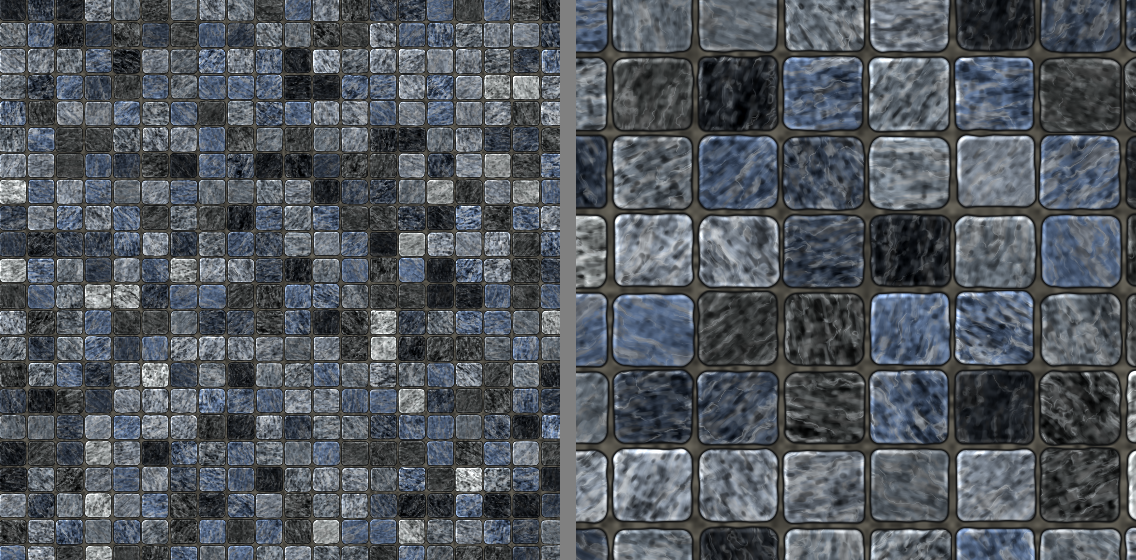
Left, the full canvas; right, a detail of the centre.
A WebGL 2 fragment shader for this texture:

```glsl
#version 300 es
precision highp float;
// Mosaic of small tumbled stone tiles in blue, slate and charcoal with recessed grout.
uniform vec2 u_resolution;
out vec4 fragColor;

const vec2 REPEATS = vec2(19.64, 21.42);     // tiles across and down
const vec2 GRID_SHIFT = vec2(0.054, 0.417);  // phase of the grid at the lower left
const float GAP = 0.0040;                    // grout width, canvas units
const float CORNER = 0.0068;                 // tile corner radius
const float WOBBLE = 0.0012;                 // unevenness of tile size and outline
const float RIM = 0.0034;                    // width of the worn edge
const float SHADOW = 0.0017;                 // width of the dark line around a tile
const float VEIN_STRENGTH = 0.50;
const float GRAIN_STRENGTH = 0.62;
const vec3 GROUT = vec3(0.31, 0.30, 0.27);
const vec3 CREVICE = vec3(0.06, 0.065, 0.07);
const vec3 VEIN_TINT = vec3(0.74, 0.77, 0.79);

float hash(vec2 p) {
    return fract(sin(dot(p, vec2(127.1, 311.7))) * 43758.5453);
}

float noise(vec2 p) {
    vec2 i = floor(p), f = fract(p);
    f = f * f * (3.0 - 2.0 * f);
    return mix(mix(hash(i), hash(i + vec2(1, 0)), f.x),
               mix(hash(i + vec2(0, 1)), hash(i + vec2(1, 1)), f.x), f.y);
}

float fbm(vec2 p) {
    float sum = 0.0, amplitude = 0.5;
    for (int i = 0; i < 4; i++) {
        sum += amplitude * noise(p);
        p = mat2(1.6, 1.2, -1.2, 1.6) * p + 7.3;
        amplitude *= 0.5;
    }
    return sum / 0.9375;
}

float roundedBox(vec2 p, vec2 halfSize, float radius) {
    vec2 q = abs(p) - halfSize + radius;
    return length(max(q, 0.0)) + min(max(q.x, q.y), 0.0) - radius;
}

// Base colour of a tile, from black through blue to pale grey
vec3 stoneColour(float pick) {
    vec3 c = vec3(0.095, 0.11, 0.13);
    c = mix(c, vec3(0.205, 0.215, 0.215), step(0.09, pick));
    c = mix(c, vec3(0.19, 0.23, 0.29), step(0.25, pick));
    c = mix(c, vec3(0.30, 0.37, 0.48), step(0.37, pick));
    c = mix(c, vec3(0.36, 0.395, 0.43), step(0.58, pick));
    c = mix(c, vec3(0.44, 0.475, 0.52), step(0.76, pick));
    return mix(c, vec3(0.58, 0.60, 0.60), step(0.95, pick));
}

// Veins, clouds and grain, laid in a different direction on each tile
vec3 stone(vec2 local, vec2 id) {
    float angle = 6.2832 * hash(id + 3.7);
    float c = cos(angle), s = sin(angle);
    vec2 p = mat2(c, s, -s, c) * local + 40.0 * vec2(hash(id + 9.1), hash(id + 5.3));
    vec3 base = stoneColour(hash(id + 0.5)) * mix(0.9, 1.12, hash(id + 2.2));

    float warp = fbm(p * 3.0);
    float streak = fbm(p * vec2(4.0, 12.0) + 3.0 * warp);
    float ridge = 1.0 - abs(2.0 * fbm(p * vec2(2.5, 6.0) + 2.5 * warp + 11.0) - 1.0);
    float veins = smoothstep(0.84, 1.0, ridge) * smoothstep(0.35, 0.6, streak);
    float flecks = smoothstep(0.56, 0.85, noise(p * vec2(11.0, 17.0)));
    float pits = smoothstep(0.62, 0.9, noise(p * vec2(10.0, 15.0) + 31.0));
    float roughness = mix(0.45, 1.1, hash(id + 6.4));

    float grain = 0.8 * (streak - 0.5) + 0.6 * (noise(p * 16.0) - 0.5) + 0.7 * (warp - 0.5);
    vec3 colour = base * (1.0 + 1.8 * GRAIN_STRENGTH * roughness * grain);
    colour += 0.16 * roughness * grain;
    colour *= 1.0 - 0.5 * roughness * pits;
    // Mineral patches drift from blue towards neutral grey
    float grey = dot(colour, vec3(0.3, 0.5, 0.2));
    colour = mix(colour, vec3(grey), 0.7 * smoothstep(0.45, 0.7, streak));
    float light = VEIN_STRENGTH * roughness * (veins + 0.6 * flecks);
    return mix(colour, VEIN_TINT, clamp(light * (0.45 + 0.9 * base.b), 0.0, 0.9));
}

void main() {
    vec2 uv = gl_FragCoord.xy / u_resolution;
    float pixel = 1.0 / min(u_resolution.x, u_resolution.y);
    vec2 grid = uv * REPEATS + GRID_SHIFT;
    vec2 id = floor(grid), local = fract(grid) - 0.5;

    // Tile outline, slightly shifted, resized and chipped
    vec2 jitter = vec2(hash(id + 1.3), hash(id + 8.6)) - 0.5;
    vec2 place = local / REPEATS + WOBBLE * jitter;
    vec2 halfSize = 0.5 / REPEATS - 0.5 * GAP + 0.7 * WOBBLE * jitter.yx;
    float d = roundedBox(place, halfSize, CORNER * mix(0.7, 1.2, hash(id + 4.8)));
    d += WOBBLE * (noise(grid * 6.0) - 0.5);

    // Grout with sandy grain, darkening towards the tiles
    vec3 grout = GROUT * mix(0.65, 1.35, noise(grid * 13.0));
    grout = mix(CREVICE, grout, smoothstep(0.0, SHADOW, d));

    // Stone face with a worn bright rim, lit from the upper left
    vec3 face = stone(local, id);
    float rim = smoothstep(-RIM, -0.4 * RIM, d);
    float facing = dot(place / halfSize, vec2(-0.45, 0.65));
    float wear = mix(0.2, 1.3, noise(grid * 5.0 + 17.0));
    face *= 1.0 + rim * (0.30 * wear + 0.28 * facing);
    face += rim * wear * 0.075;
    face *= mix(1.0, 0.4, smoothstep(-0.0012, 0.0004, d));

    float cover = 1.0 - smoothstep(-0.6 * pixel, 0.6 * pixel, d);
    fragColor = vec4(clamp(mix(grout, face, cover), 0.0, 1.0), 1.0);
}
```
